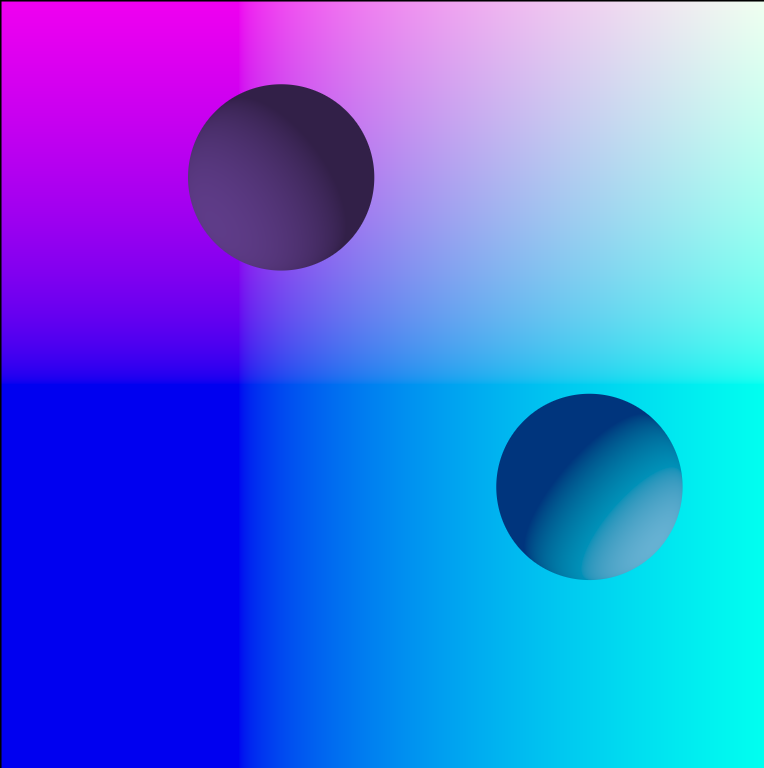
Reproduce this background procedurally as a WebGL 2 fragment shader.

```glsl
#version 300 es
precision highp float;
// Two lit spheres floating over a four-quadrant colour ramp in blue, magenta, cyan and white.

uniform vec2 u_resolution;
out vec4 fragColor;

const float RADIUS = 0.1213;

// Lambert term on a unit sphere; q is the offset from its centre in radii.
float diffuse(vec2 q, vec3 light) {
    vec3 normal = vec3(q, sqrt(max(0.0, 1.0 - dot(q, q))));
    return max(0.0, dot(normalize(normal), normalize(light)));
}

// Antialiased disc coverage.
float disc(vec2 q) {
    return clamp((1.0 - length(q)) * RADIUS * u_resolution.y + 0.5, 0.0, 1.0);
}

// Linear ramps: red climbs the upper half, green spreads to the right.
vec3 backdrop(vec2 uv) {
    float red = 0.885 * max(0.0, (uv.y - 0.5) / 0.5);
    float green = max(0.0, (uv.x - 0.313) / 0.687);
    return vec3(red, green, 0.885);
}

void main() {
    vec2 uv = gl_FragCoord.xy / u_resolution;
    vec2 aspect = vec2(u_resolution.x / u_resolution.y, 1.0);
    vec3 color = sqrt(backdrop(uv));

    // Violet sphere: the light scales its own colour.
    vec2 q = (uv - vec2(0.368, 0.769)) * aspect / RADIUS;
    float lit = diffuse(q, vec3(-0.71, -0.51, 0.48));
    vec3 violet = vec3(0.137, 0.055, 0.285) * (0.28 + 0.72 * lit);
    color = mix(color, sqrt(violet), disc(q));

    // Blue sphere: white light is added, so red appears only in the brightest zone.
    q = (uv - vec2(0.7715, 0.366)) * aspect / RADIUS;
    lit = diffuse(q, vec3(0.71, -0.617, 0.33));
    vec3 blue = max(vec3(-0.28, 0.043, 0.24) + 0.44 * lit, 0.0);
    color = mix(color, sqrt(blue), disc(q));

    // Thin dark frame along the left and top.
    vec2 inside = vec2(uv.x - 0.002, 0.998 - uv.y) * u_resolution + 0.5;
    inside = clamp(inside, 0.0, 1.0);
    fragColor = vec4(color * inside.x * inside.y, 1.0);
}
```
